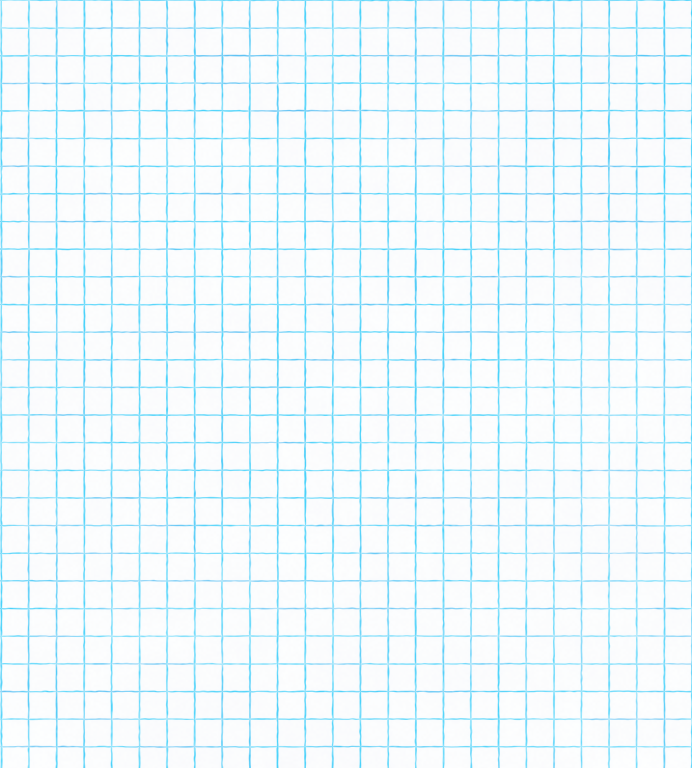
Write a Shadertoy shader that draws this pattern.

```glsl
// Sheet of squared paper: thin cyan rules on near-white stock.
// Each rule is an area-sampled stripe repeated by rounding to the nearest line;
// value noise gives it ragged edges, blotchy ink and a faint paper tone.

#define PITCH      vec2(0.03598, 0.03599) // rule spacing, in canvas heights
#define OFFSET     vec2(0.0016, 0.0278)   // first rule from lower left
#define WIDTH      vec2(0.0020, 0.00150)  // upright and level rule widths
#define WOBBLE     0.00040                // slow drift of rules from true
#define ROUGHNESS  0.00065                // ragged edges of the print
#define SOFTNESS   1.25                   // edge filter, in pixels
#define WEAR       0.52                   // unevenness of the ink
#define CROSS_FADE 0.30                   // ink lost where rules cross
#define GRAIN      0.012                  // paper mottling
#define PAPER      vec3(0.986, 0.989, 0.993)
#define INK_CYAN   vec3(0.29, 0.825, 0.980)
#define INK_BLUE   vec3(0.39, 0.750, 0.950)

float hash(vec2 p) {
    return fract(sin(dot(p, vec2(127.1, 311.7))) * 43758.5453);
}

float valueNoise(vec2 p) {
    vec2 cell = floor(p), f = fract(p);
    f = f * f * (3.0 - 2.0 * f);
    return mix(mix(hash(cell), hash(cell + vec2(1, 0)), f.x),
               mix(hash(cell + vec2(0, 1)), hash(cell + vec2(1, 1)), f.x), f.y);
}

// Share of a filter footprint covered by a stripe whose centre is dist away.
float stripeCoverage(float dist, float width, float footprint) {
    float low = max(dist - 0.5 * footprint, -0.5 * width);
    float high = min(dist + 0.5 * footprint, 0.5 * width);
    return max(high - low, 0.0) / footprint;
}

// Nearest rule of one family: x = ink amount, y = blueness, z = soft bleed.
vec3 ruleInk(float across, float along, float pitch, float width,
             float footprint, float seed) {
    float line = floor(across / pitch + 0.5);
    float key = line * 7.0 + seed;

    // Slow drift of the rule plus a ragged offset at print scale.
    float drift = (hash(vec2(key, 3.0)) - 0.5)
                + (valueNoise(vec2(along * 9.0, key)) - 0.5);
    float ragged = valueNoise(vec2(along * 170.0, key + 3.0)) - 0.5;
    float dist = across - line * pitch - WOBBLE * drift - ROUGHNESS * ragged;

    // Pale stretches, short breaks and a per-line strength.
    float patches = valueNoise(vec2(along * 30.0, key + 1.0));
    float specks = valueNoise(vec2(along * 210.0, key + 2.0));
    float strength = 0.86 + 0.24 * hash(vec2(key, 11.0));
    float ink = strength * (1.12 - WEAR * (0.4 * patches + 0.6 * specks));
    float swell = width * (0.75 + 0.5 * valueNoise(vec2(along * 120.0, key + 5.0)));

    float blueness = smoothstep(0.4, 0.9, valueNoise(vec2(along * 14.0, key + 4.0)));
    float bleed = exp(-abs(dist) / (1.2 * width));
    return vec3(min(ink, 1.0) * stripeCoverage(dist, swell, footprint), blueness, bleed);
}

void mainImage(out vec4 fragColor, in vec2 fragCoord) {
    vec2 p = fragCoord / iResolution.y;
    float footprint = SOFTNESS / iResolution.y;
    vec2 q = p - OFFSET;

    // Paper: fine grain over broad shading with a lavender cast.
    float grain = valueNoise(p * 300.0) - 0.5;
    float shade = valueNoise(p * 24.0 + 17.0) - 0.5;
    float cloud = valueNoise(p * 4.0 + 5.0) - 0.5;
    vec3 color = PAPER + GRAIN * (0.7 * grain + 0.6 * shade + 0.6 * cloud)
               * vec3(0.9, 1.0, 0.5);

    // Two families of rules.
    vec3 upright = ruleInk(q.x, p.y, PITCH.x, WIDTH.x, footprint, 20.0);
    vec3 level = ruleInk(q.y, p.x, PITCH.y, WIDTH.y, footprint, 520.0);

    // Bleed, then ink: uneven over the sheet, thinned at the crossings.
    color -= 0.018 * max(upright.z, level.z) * vec3(1.0, 0.5, 0.1);
    float ink = max(upright.x, level.x) * (1.0 - CROSS_FADE * upright.z * level.z);
    ink *= 0.86 + 0.28 * valueNoise(p * 5.0 + 31.0);
    float blueness = upright.x > level.x ? 0.4 * upright.y : 0.85 * level.y;
    color = mix(color, mix(INK_CYAN, INK_BLUE, blueness), min(ink, 1.0));

    fragColor = vec4(clamp(color, 0.0, 1.0), 1.0);
}
```
